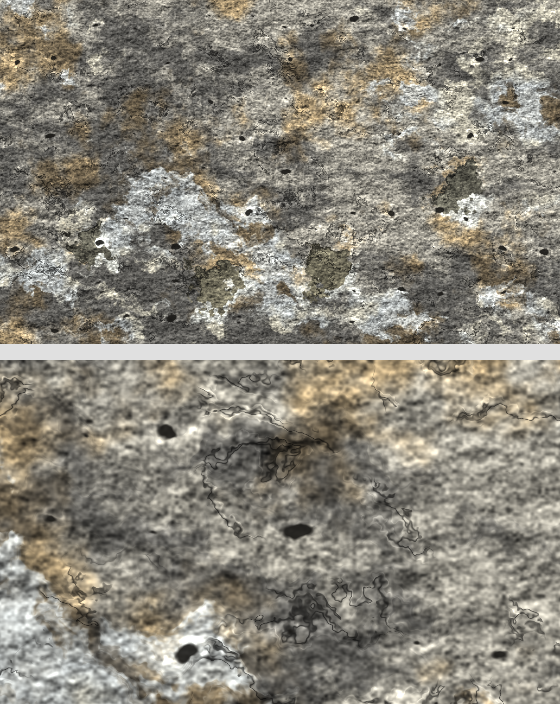
Top: the whole. Bottom: its middle third, enlarged.
Give the GLSL for this texture, as a Shadertoy shader.

```glsl
// Weathered rubble wall: grey lichen bands over sandy mortar, lit from above.
// Layered noise gives bands, relief and grain; distance functions set in
// a few olive stones with broken lime rims, and a scatter of small holes.

float hash(vec2 p) {
    return fract(sin(dot(p, vec2(127.1, 311.7))) * 43758.5453);
}

float noise(vec2 p) {
    vec2 i = floor(p), f = fract(p);
    f = f * f * (3.0 - 2.0 * f);
    return mix(mix(hash(i), hash(i + vec2(1, 0)), f.x),
               mix(hash(i + vec2(0, 1)), hash(i + vec2(1, 1)), f.x), f.y);
}

// Five rotated octaves, normalised to 0..1
float fbm(vec2 p) {
    float sum = 0.0, amp = 0.43;
    for (int i = 0; i < 5; i++) {
        sum += amp * noise(p);
        p = mat2(1.6, 1.2, -1.2, 1.6) * p + 7.3;
        amp *= 0.6;
    }
    return sum;
}

float relief(vec2 p) {
    return fbm(p * vec2(16.0, 25.0) + 31.0);
}

// Distance to the nearest hole, one candidate per grid cell
float holeDistance(vec2 p) {
    vec2 cell = floor(p / 0.11);
    vec2 centre = (cell + 0.3 + 0.4 * vec2(hash(cell), hash(cell + 5.0))) * 0.11;
    float radius = 0.002 + 0.008 * pow(hash(cell + 9.0), 3.0);
    float present = step(0.5, hash(cell + 13.0));
    return length((p - centre) * vec2(0.65, 1.1)) - mix(-1.0, radius, present);
}

void mainImage(out vec4 fragColor, in vec2 fragCoord) {
    vec2 p = fragCoord / iResolution.y;
    vec2 rough = vec2(fbm(p * 17.0), fbm(p * 17.0 + 40.0)) - 0.5;

    // Sloping bands of dark lichen and pale sand, broken into clumps
    vec2 q = p + vec2(0.0, 0.12 * p.x) + 0.1 * rough;
    float broad = fbm(q * vec2(2.6, 6.5) + 3.0);
    float clumps = fbm(q * vec2(15.0, 24.0) + 17.0);
    float sand = smoothstep(0.40, 0.60, 0.6 * broad + 0.4 * clumps + 0.03 * (p.y - 0.5));
    vec3 color = mix(vec3(0.355, 0.35, 0.335), vec3(0.625, 0.61, 0.565), sand);

    // Ochre stains and chalky lime, mostly low on the wall
    float stain = fbm(p * 6.0 + 60.0);
    color = mix(color, color * vec3(1.1, 0.99, 0.82), smoothstep(0.52, 0.7, stain));
    float limeField = fbm(q * vec2(3.5, 4.5) + 80.0) + 0.06 * (0.5 - p.y);
    float lime = smoothstep(0.59, 0.68, limeField + 0.35 * (clumps - 0.5));
    vec3 limeColor = mix(vec3(0.80, 0.78, 0.70), vec3(0.76, 0.79, 0.80), smoothstep(0.4, 0.6, stain));
    color = mix(color, limeColor, 0.75 * lime);

    // Embedded stones with ochre upper edges and lime lower edges
    for (int i = 0; i < 4; i++) {
        float k = float(i);
        vec2 centre = vec2(0.25 + 0.36 * k, 0.28 - 0.2 * k + 0.085 * k * k);
        vec2 s = p - centre + 0.16 * rough;
        s.x += 0.25 * s.y * sin(k * 2.0 + 1.0);
        float size = 0.052 + 0.024 * sin(k);
        float box = max(abs(s.x), abs(s.y));
        float d = mix(length(s), box, 0.5) - size;
        float facing = dot(s, vec2(0.6, -0.8)) / (length(s) + 0.01);

        float rim = smoothstep(0.028, 0.004, abs(d - 0.01));
        rim *= smoothstep(0.38, 0.58, clumps + 0.14 * facing);
        vec3 rimColor = mix(vec3(0.66, 0.58, 0.45), vec3(0.84, 0.85, 0.82),
                            smoothstep(-0.5, 0.4, facing));
        color = mix(color, rimColor, 0.85 * rim);

        vec3 stone = mix(vec3(0.35, 0.35, 0.32), vec3(0.47, 0.45, 0.37), hash(vec2(k, 4.0)));
        stone *= 0.75 + 0.5 * clumps;
        color = mix(color, stone, smoothstep(0.004, -0.004, d));
        float lip = smoothstep(0.009, 0.0, abs(d + 0.004)) * smoothstep(0.1, -0.6, facing);
        color *= 1.0 - 0.5 * lip;
    }

    // Relief shading from the upper left, then coarse and fine grain
    float lit = relief(p) - relief(p + vec2(-0.0016, 0.004));
    float grain = noise(p * 165.0) + noise(p * 290.0 + 11.0) - 1.0;
    color *= max(0.25, 1.0 + 3.6 * lit + 0.42 * grain);

    // Ragged ledge shadows along noise contours, with a lit edge below
    float ledge = fbm(q * vec2(7.0, 13.0) + 120.0) - 0.5;
    float broken = smoothstep(0.5, 0.64, noise(p * vec2(13.0, 19.0) + 50.0));
    color *= 1.0 - 0.5 * broken * smoothstep(0.02, 0.0, abs(ledge));
    color *= 1.0 + 0.22 * broken * smoothstep(0.025, 0.0, abs(ledge - 0.04));

    // Small dark holes with crumbled pale rims
    float hole = holeDistance(p + 0.03 * rough);
    color *= 1.0 + 0.25 * smoothstep(0.007, 0.0, abs(hole - 0.005));
    color = mix(color, vec3(0.10, 0.095, 0.085), 0.9 * smoothstep(0.0015, -0.002, hole));

    fragColor = vec4(clamp(color, 0.0, 1.0), 1.0);
}
```
